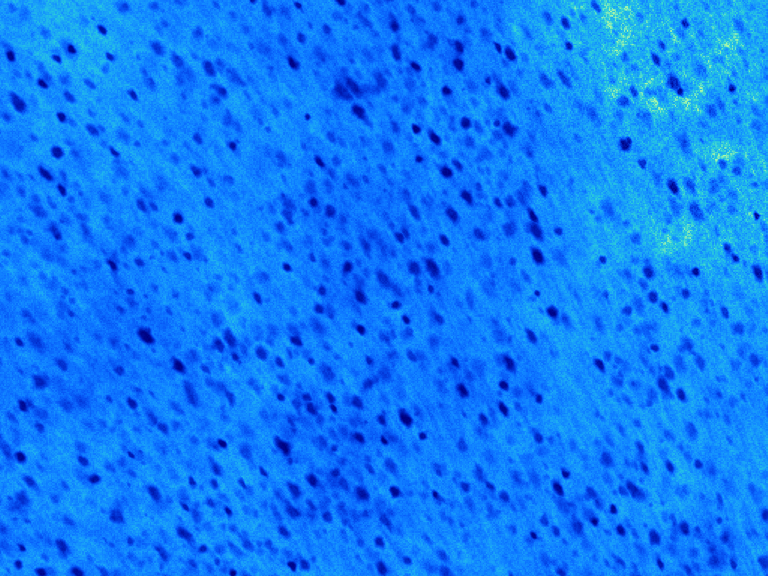
This texture is drawn by a WebGL 2 fragment shader. Its source:

```glsl
#version 300 es
precision highp float;
// Blue false-colour field of soft dark slanted cells over a streaked, grainy ground.

uniform vec2 u_resolution;
out vec4 fragColor;

// Lengths are in canvas heights; tones run from 0 (navy) to 1 (green-yellow).
const float BASE_TONE = 0.512;
const float CLOUD_AMOUNT = 0.12;
const float MOTTLE_AMOUNT = 0.05;
const float STREAK_AMOUNT = 0.085;
const float GRAIN_AMOUNT = 0.078;
const float GRAIN_SCALE = 384.0;
const float SLOPE_LEFT = 1.0;    // downward slope of the fibres at the left edge
const float SLOPE_GAIN = 0.8;    // how fast they steepen to the right
const vec2 GLOW_CENTRE = vec2(1.15, 0.88);
const vec2 SIDE_GLOW = vec2(1.25, 0.66);
const vec2 CORNER_GLOW = vec2(0.10, 1.02);

float hash(vec2 p) {
    vec3 q = fract(p.xyx * 0.1031);
    q += dot(q, q.yzx + 33.33);
    return fract((q.x + q.y) * q.z);
}

// Smooth value noise in -1..1
float noise(vec2 p) {
    vec2 i = floor(p), f = fract(p);
    f = f * f * (3.0 - 2.0 * f);
    float low = mix(hash(i), hash(i + vec2(1, 0)), f.x);
    float high = mix(hash(i + vec2(0, 1)), hash(i + vec2(1, 1)), f.x);
    return 2.0 * mix(low, high, f.y) - 1.0;
}

float fbm(vec2 p) {
    float sum = 0.0, amp = 0.55;
    for (int i = 0; i < 5; i++) {
        sum += amp * noise(p);
        p = mat2(1.6, 1.2, -1.2, 1.6) * p + 17.3;
        amp *= 0.55;
    }
    return sum;
}

float glow(vec2 p, vec2 centre, float radius) {
    vec2 q = (p - centre) / radius;
    return exp(-dot(q, q));
}

vec2 fibreDirection(vec2 p) {
    return normalize(vec2(1.0, -SLOPE_LEFT - SLOPE_GAIN * p.x));
}

// Fine noise drawn out along the curved fibres
float streaks(vec2 p) {
    float across = 0.55 * (p.y + SLOPE_LEFT * p.x + 0.5 * SLOPE_GAIN * p.x * p.x);
    float along = p.x - 0.7 * p.y;
    return 0.6 * noise(vec2(across * 85.0, along * 22.0) + 40.0)
         + 0.6 * noise(vec2(across * 170.0, along * 42.0) + 90.0);
}

// Darkness of one layer of scattered oval cells
float cellLayer(vec2 p, float grid, float radius, float softness, float fill, float seed) {
    vec2 home = floor(p * grid);
    float dark = 0.0;
    for (int y = -1; y <= 1; y++)
    for (int x = -1; x <= 1; x++) {
        vec2 id = home + vec2(x, y);
        vec2 key = id + seed;
        vec2 jitter = vec2(hash(key + 11.7), hash(key + 53.1));
        vec2 centre = (id + 0.05 + 0.9 * jitter) / grid;
        float crowding = 1.0 + 0.8 * noise(centre * 8.0 + 5.0);
        crowding *= 1.0 - 0.55 * glow(centre, GLOW_CENTRE, 0.25);
        crowding *= 1.0 - 0.5 * glow(centre, CORNER_GLOW, 0.22);
        float present = step(hash(key + 97.3), fill * crowding);
        float size = radius * mix(0.65, 1.3, hash(key + 131.9));
        float stretch = mix(1.1, 2.1, hash(key + 171.2));
        vec2 dir = fibreDirection(centre);
        vec2 q = p - centre;
        float d = length(vec2(dot(q, dir) / stretch, dot(q, vec2(-dir.y, dir.x)))) / size;
        float depth = mix(0.45, 1.0, hash(key + 211.4));
        float body = 1.0 - smoothstep(1.0 - softness, 1.0 + softness, d);
        dark = max(dark, present * depth * body);
    }
    return dark;
}

// Navy to blue to cyan to green-yellow
vec3 palette(float tone) {
    float offset = tone - 0.49;
    float red = 0.25 * tone * tone + 0.45 * smoothstep(0.76, 1.0, tone);
    float blue = 1.0 - (offset < 0.0 ? 2.1 : 1.55) * offset * offset;
    return vec3(red, tone, blue);
}

void main() {
    vec2 p = gl_FragCoord.xy / u_resolution.y;

    // Uneven light, mottling and fibres
    float bright = max(glow(p, GLOW_CENTRE, 0.21), 0.9 * glow(p, SIDE_GLOW, 0.17));
    float tone = BASE_TONE + CLOUD_AMOUNT * fbm(p * 5.0 + 3.0);
    tone += MOTTLE_AMOUNT * fbm(p * 28.0 + 71.0) + STREAK_AMOUNT * streaks(p);
    tone += 0.12 * bright + 0.09 * glow(p, CORNER_GLOW, 0.22);
    tone += 0.05 * smoothstep(0.8, 1.33, p.x);
    tone += bright * 0.20 * smoothstep(0.0, 0.6, fbm(p * 12.0 + 31.0));

    // Cells: blurred, small faint and crisp ones
    vec2 wobble = 0.0022 * vec2(noise(p * 100.0), noise(p * 100.0 + 60.0));
    vec2 q = p + wobble;
    tone *= 1.0 - 0.48 * cellLayer(q, 31.0, 0.0073, 0.80, 0.42, 300.0);
    tone *= 1.0 - 0.42 * cellLayer(q, 43.0, 0.0046, 0.75, 0.40, 500.0);
    tone *= 1.0 - 0.97 * cellLayer(q, 23.0, 0.0070, 0.60, 0.50, 100.0);

    // Sensor grain, stronger in the light
    float grain = 2.0 * hash(floor(p * GRAIN_SCALE) + 700.0) - 1.0;
    grain = 0.8 * grain + 0.5 * noise(p * GRAIN_SCALE * 0.5);
    tone += GRAIN_AMOUNT * grain * (0.2 + 1.4 * tone + 0.7 * bright);

    fragColor = vec4(palette(clamp(tone, 0.0, 0.97)), 1.0);
}
```
